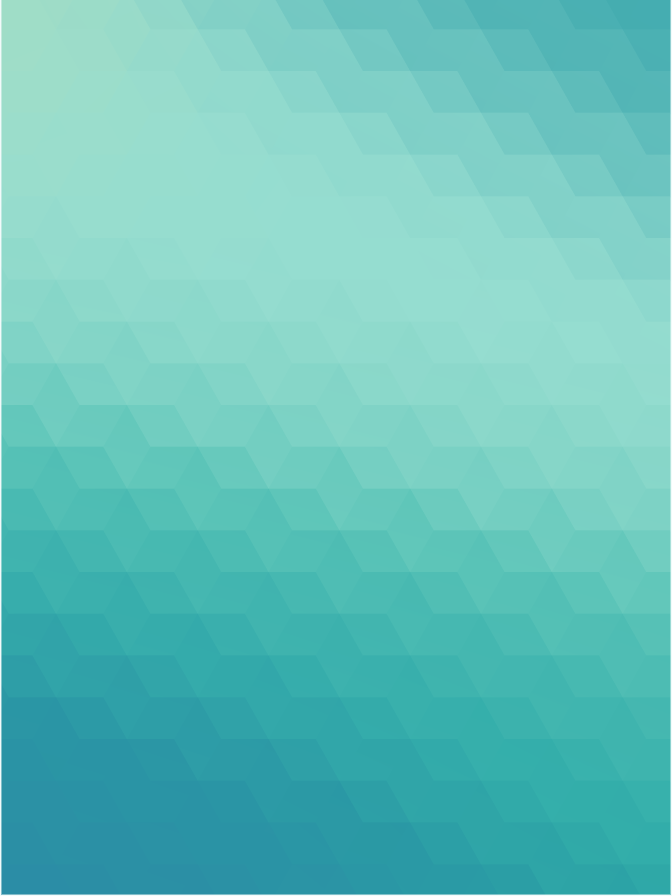
Reproduce this background procedurally as a WebGL 2 fragment shader.

```glsl
#version 300 es
precision highp float;
// A soft teal field of tumbling-block rhombi crossed by a pale diagonal band.
// Each rhombus joins two neighbouring hexagon centres, and takes its colour
// from a smooth gradient sampled around its own middle. A pale hairline trims it.

uniform vec2 u_resolution;
out vec4 fragColor;

// Lengths are in canvas heights, with y measured downwards from the top.
const float ASPECT = 0.75;
const vec2 TILE_SCALE = vec2(0.0527, 0.0538);   // rhombus side, per axis
const vec2 TILE_ANCHOR = vec2(0.0625, 0.0327);  // one hexagon centre
const float FACET = 1.1;                        // 0 smooth, 1 flat, above 1 crisper
const vec2 LOWER_SLOPE = vec2(0.25, 0.34);      // tilt of the middle and the base
const float UPPER_SLOPE = 0.52;
const vec2 UPPER_FADE = vec2(-0.04, 0.41);
const float GLOW_RADIUS = 0.20;
const float HAIRLINE = 0.0016;
const int SAMPLES = 3;

const vec3 UPPER_TEAL = vec3(0.265, 0.675, 0.69);
const vec3 MINT = vec3(0.625, 0.865, 0.78);
const vec3 PAPER = vec3(0.95, 0.98, 0.98);
const vec3 SEA_GREEN = vec3(0.0, 0.04, 0.0);

// Colour and depth of each stop, from the pale band to the deep corner.
const int STOPS = 8;
const vec4 RAMP[STOPS] = vec4[STOPS](
    vec4(0.585, 0.865, 0.815, 0.222), vec4(0.54, 0.845, 0.79, 0.326),
    vec4(0.47, 0.815, 0.765, 0.410), vec4(0.37, 0.775, 0.725, 0.483),
    vec4(0.28, 0.725, 0.695, 0.570), vec4(0.205, 0.67, 0.67, 0.67),
    vec4(0.165, 0.585, 0.645, 0.80), vec4(0.17, 0.55, 0.65, 1.0));

vec3 gradientColor(vec2 p) {
    // Pale band falling to deep teal at the lower left
    float tilt = mix(LOWER_SLOPE.x, LOWER_SLOPE.y, smoothstep(0.6, 1.0, p.y));
    float depth = p.y - tilt * p.x;
    vec3 color = RAMP[0].rgb;
    for (int i = 1; i < STOPS; i++) {
        float blend = (depth - RAMP[i - 1].w) / (RAMP[i].w - RAMP[i - 1].w);
        color = mix(color, RAMP[i].rgb, clamp(blend, 0.0, 1.0));
    }
    color += SEA_GREEN * smoothstep(0.2, 0.75, p.x) * smoothstep(0.55, 0.8, depth);

    // Teal shade at the upper right
    float rise = UPPER_SLOPE * p.x - p.y;
    color = mix(color, UPPER_TEAL, smoothstep(UPPER_FADE.x, UPPER_FADE.y, rise));

    // Mint glow at the upper left
    return mix(color, MINT, exp(-dot(p, p) / (GLOW_RADIUS * GLOW_RADIUS)));
}

// Offset from the nearest hexagon centre, for hexagons of unit side
vec2 hexOffset(vec2 q) {
    vec2 period = vec2(3.0, sqrt(3.0));
    vec2 a = mod(q + 0.5 * period, period) - 0.5 * period;
    vec2 b = mod(q, period) - 0.5 * period;
    return dot(a, a) < dot(b, b) ? a : b;
}

vec3 tileColor(vec2 p) {
    vec2 q = (p - TILE_ANCHOR) / TILE_SCALE;
    vec2 offset = hexOffset(q);

    // The sixth of the hexagon names the neighbour sharing this rhombus
    float sixth = radians(60.0);
    float angle = (floor(atan(offset.y, offset.x) / sixth) + 0.5) * sixth;
    vec2 toMiddle = 0.5 * sqrt(3.0) * vec2(cos(angle), sin(angle));
    vec2 middle = (q - offset + toMiddle) * TILE_SCALE + TILE_ANCHOR;
    return gradientColor(mix(p, middle, FACET));
}

void main() {
    // Average a small grid of samples to smooth the tile edges
    vec3 color = vec3(0.0);
    for (int i = 0; i < SAMPLES * SAMPLES; i++) {
        vec2 jitter = (vec2(i % SAMPLES, i / SAMPLES) + 0.5) / float(SAMPLES) - 0.5;
        vec2 uv = (gl_FragCoord.xy + jitter) / u_resolution;
        color += tileColor(vec2(uv.x * ASPECT, 1.0 - uv.y));
    }
    color /= float(SAMPLES * SAMPLES);

    // Pale hairline down both sides and along the base
    float pixel = 1.0 / u_resolution.y;
    vec2 fromCorner = gl_FragCoord.xy / u_resolution * vec2(ASPECT, 1.0);
    float side = min(fromCorner.x, ASPECT - fromCorner.x);
    float edge = min(side, fromCorner.y);
    float line = clamp((HAIRLINE - edge) / pixel + 0.5, 0.0, 1.0);
    fragColor = vec4(mix(color, PAPER, line), 1.0);
}
```
